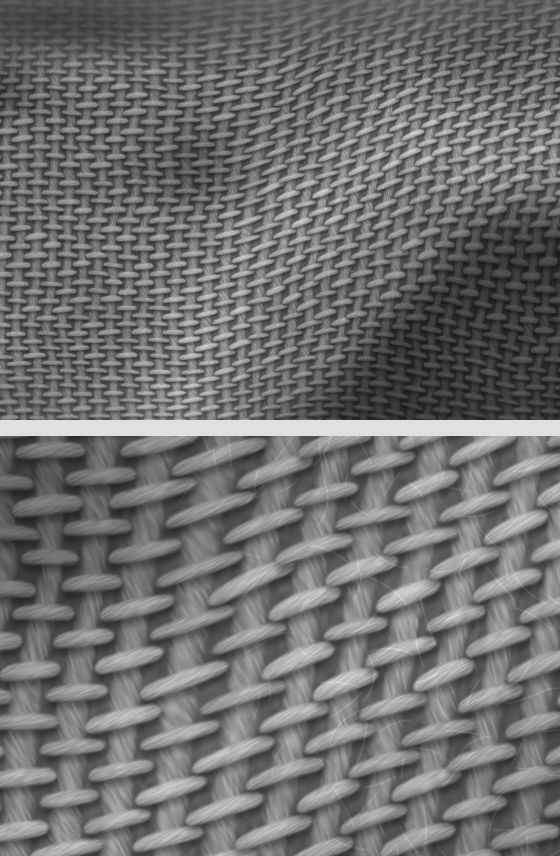
Top: the whole. Bottom: its middle third, enlarged.
A WebGL 2 fragment shader for this texture:

```glsl
#version 300 es
precision highp float;
uniform vec2 u_resolution;
out vec4 outColor;

const float ROWS = 51.0;           // weft rows over the height
const float COLUMNS = 27.0;        // warp threads per canvas height
const float CELL_ASPECT = ROWS / COLUMNS;

float hash(vec2 p) {
  vec3 q = fract(vec3(p.xyx) * 0.1031);
  q += dot(q, q.yzx + 33.33);
  return fract((q.x + q.y) * q.z);
}

float noise(vec2 p) {
  vec2 i = floor(p), f = fract(p);
  f = f * f * (3.0 - 2.0 * f);
  return mix(mix(hash(i), hash(i + vec2(1, 0)), f.x),
             mix(hash(i + vec2(0, 1)), hash(i + vec2(1, 1)), f.x), f.y);
}

vec2 rotate(vec2 p, float a) {
  return mat2(cos(a), -sin(a), sin(a), cos(a)) * p;
}

float capsule(vec2 p, float halfLength, float radius) {
  return length(vec2(max(abs(p.x) - halfLength + radius, 0.0), p.y)) - radius;
}

float segment(vec2 p, vec2 a, vec2 b) {
  vec2 d = b - a;
  return length(p - a - d * clamp(dot(p - a, d) / dot(d, d), 0.0, 1.0));
}

float blob(vec2 p, vec2 center, vec2 size) {
  vec2 q = (p - center) / size;
  return exp(-dot(q, q));
}

float cover(float d, float soft) {
  return 1.0 - smoothstep(-soft, soft, d);
}

// Shaded valley at the lower right
float hollow(vec2 p) {
  float edge = 0.55 * smoothstep(0.55, 1.25, p.x);
  return (1.0 - smoothstep(-0.17, 0.06, p.y - edge)) * smoothstep(0.5, 0.8, p.x);
}

// Cloth coordinates: rising rows, leaning columns, uneven spacing
vec2 drape(vec2 p) {
  float lift = 0.075 * smoothstep(0.35, 1.1, p.x) * smoothstep(-0.2, 0.6, p.y);
  float sag = 0.06 * smoothstep(0.7, 1.35, p.x) * (1.0 - smoothstep(0.2, 0.6, p.y));
  float v = p.y - lift + sag;
  float u = p.x + 0.012 * sin(5.0 * p.y) - 0.12 * p.y * smoothstep(0.2, 1.0, p.x);
  vec2 wobble = vec2(noise(p * 9.0), noise(p * 9.0 + 40.0)) - 0.5;
  return vec2(u * COLUMNS, v * ROWS + 0.8 * sin(6.28 * v)) + 0.5 * wobble;
}

// Plain weave: upright warp yarns, then rounded weft floats above them
float weave(vec2 uv, float tilt, float soft) {
  float shade = 0.49 + 0.14 * noise(uv * vec2(9.0, 3.0));
  for (int layer = 0; layer < 2; layer++) {
    for (int k = 0; k < 9; k++) {
      vec2 cell = floor(uv) + vec2(k % 3 - 1, k / 3 - 1);
      if (int(mod(cell.x + cell.y, 2.0)) == layer) continue;
      float seed = hash(cell + 71.0);
      vec2 q = (uv - cell - 0.5) * vec2(CELL_ASPECT, 1.0);
      q += 0.18 * (vec2(seed, hash(cell + 9.0)) - 0.5);
      if (layer == 0) {
        float radius = 0.5 + 0.16 * seed;
        q = rotate(q, 0.25 * (seed - 0.5));
        float twist = noise(vec2(q.x * 10.0 + q.y * 5.0, q.y * 2.0) + cell * 7.0);
        float lit = 0.94 - 0.3 * q.x * q.x / (radius * radius) + 0.26 * (twist - 0.5);
        shade = mix(shade, lit, cover(capsule(q.yx, 0.98, radius), soft + 0.1));
      } else {
        float radius = 0.29 + 0.09 * seed;
        float halfLength = 1.12 + 0.28 * hash(cell + 23.0);
        q = rotate(q, tilt + 0.16 * (seed - 0.5));
        q.y += 0.06 * q.x * q.x;
        float along = q.x / halfLength;
        q.y *= 1.0 + 0.3 * along * along;
        float shadow = cover(capsule(q + vec2(-0.04, 0.25), halfLength, radius), soft + 0.24);
        shade *= 1.0 - 0.38 * shadow;
        float h = q.y / radius;
        float fibre = noise(vec2(q.x * 3.0, q.y * 14.0 - q.x * 4.0) + cell * 5.0);
        float lit = 1.14 + 0.15 * h - 0.24 * h * h - 0.22 * along * along;
        lit += 0.22 * (fibre - 0.5) + 0.14 * (seed - 0.5);
        shade = mix(shade, lit, cover(capsule(q, halfLength, radius), soft + 0.07));
      }
    }
  }
  return shade;
}

// Loose fine hairs, one curved strand per grid cell
float hairs(vec2 p, float soft) {
  float sum = 0.0;
  for (int k = 0; k < 9; k++) {
    vec2 cell = floor(p) + vec2(k % 3 - 1, k / 3 - 1);
    vec2 q = p - cell - vec2(hash(cell), hash(cell + 17.0));
    q = rotate(q, 6.28 * hash(cell + 31.0));
    q.y += (hash(cell + 53.0) - 0.5) * q.x * q.x * 1.2;
    sum += cover(capsule(q, 0.25 + 0.4 * hash(cell + 5.0), 0.02), soft);
  }
  return min(sum, 1.0);
}

// Broad light over the folds
float foldLight(vec2 p) {
  float d = min(segment(p, vec2(0.42, 0.0), vec2(0.6, 0.42)),
                segment(p, vec2(0.6, 0.42), vec2(0.95, 0.67)));
  d = min(d, segment(p, vec2(0.95, 0.67), vec2(1.35, 0.65)));
  float light = 0.51 + 0.12 * exp(-d * d / 0.018);
  light *= 1.0 - 0.48 * hollow(p);
  light -= 0.11 * blob(p, vec2(0.46, 0.6), vec2(0.1, 0.09));
  light -= 0.18 * blob(p, vec2(0.15, 0.95), vec2(0.3, 0.07));
  light -= 0.16 * blob(p, vec2(0.0, 0.79), vec2(0.09, 0.07));
  light += 0.06 * blob(p, vec2(0.2, 0.83), vec2(0.2, 0.04));
  light -= 0.06 * blob(p, vec2(1.2, 0.92), vec2(0.3, 0.12));
  return light + 0.05 * (noise(p * 5.0) - 0.5);
}

void main() {
  vec2 p = gl_FragCoord.xy / u_resolution.y;
  float pixel = 1.0 / u_resolution.y;
  float blur = smoothstep(0.74, 0.98, p.y - 0.08 * p.x);
  blur += 0.2 * (1.0 - smoothstep(0.0, 0.16, p.y));
  float fold = smoothstep(0.0, 0.2, p.x - 0.33 - 0.25 * p.y);
  float tilt = mix(0.21 * fold, -0.04, hollow(p));

  float shade = weave(drape(p), tilt, pixel * ROWS * 0.7 + 0.4 * blur);
  shade = mix(shade, 0.85, 0.75 * min(blur, 1.0));
  float strands = hairs(p * 32.0, pixel * 32.0) * (1.0 - min(blur, 1.0));
  shade += 0.13 * strands * smoothstep(0.3, 0.65, noise(p * 6.0 + 3.0));
  float grey = foldLight(p) * shade;
  outColor = vec4(vec3(clamp(grey, 0.0, 1.0)), 1.0);
}
```
